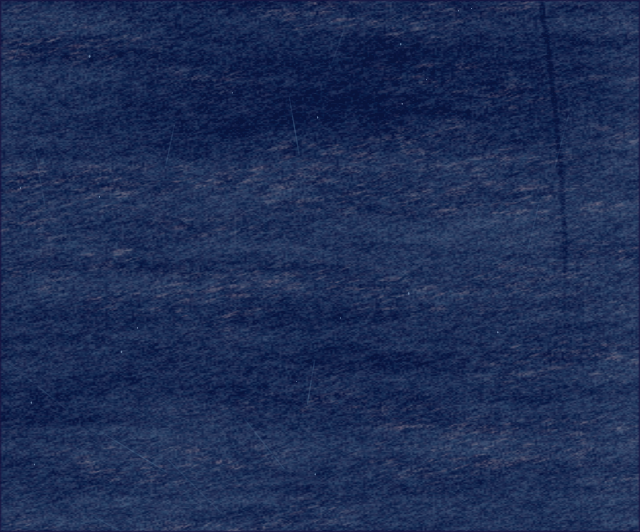
Write a Shadertoy shader that draws this texture.

```glsl
const vec3 NAVY = vec3(0.108, 0.176, 0.331);
const vec3 TONE_STEP = vec3(0.035, 0.038, 0.032);
const vec3 RUST = vec3(0.135, 0.080, 0.045);
const vec3 DUST = vec3(0.55, 0.66, 0.78);
const vec3 SCRATCH = vec3(0.33, 0.47, 0.60);
const vec3 RIM = vec3(0.09, 0.07, 0.25);
const vec3 DEEPEST = vec3(0.030, 0.080, 0.235);

float hash(vec2 p) {
    vec3 q = fract(vec3(p.xyx) * 0.1031);
    q += dot(q, q.yzx + 33.33);
    return fract((q.x + q.y) * q.z);
}

vec2 hash2(vec2 p) {
    return vec2(hash(p), hash(p + 71.7));
}

// Smooth lattice noise in -1..1
float noise(vec2 p) {
    vec2 i = floor(p), f = fract(p);
    f = f * f * (3.0 - 2.0 * f);
    float low = mix(hash(i), hash(i + vec2(1, 0)), f.x);
    float high = mix(hash(i + vec2(0, 1)), hash(i + vec2(1, 1)), f.x);
    return 2.0 * mix(low, high, f.y) - 1.0;
}

// Cellular spots: one soft dot per cell, kept with the given chance
float spots(vec2 p, float radius, float chance) {
    vec2 cell = floor(p);
    float sum = 0.0;
    for (int y = -1; y <= 1; y++)
    for (int x = -1; x <= 1; x++) {
        vec2 id = cell + vec2(x, y);
        float size = radius * mix(0.4, 1.0, hash(id + 19.3));
        float d = length(p - id - hash2(id));
        float keep = step(hash(id + 43.1), chance);
        sum = max(sum, keep * (1.0 - smoothstep(size * 0.2, size, d)));
    }
    return sum;
}

vec2 tilt(vec2 p, float angle) {
    float c = cos(angle), s = sin(angle);
    return vec2(c * p.x + s * p.y, c * p.y - s * p.x);
}

float segment(vec2 p, vec2 a, vec2 b, float width) {
    vec2 ab = b - a;
    float h = clamp(dot(p - a, ab) / dot(ab, ab), 0.0, 1.0);
    return 1.0 - smoothstep(0.0, width, length(p - a - ab * h));
}

float glow(vec2 p, vec2 centre, vec2 size) {
    vec2 q = (p - centre) / size;
    return exp(-dot(q, q));
}

// Broad light and shade with horizontal streaks
float shading(vec2 p) {
    float t = 0.55 * noise(p * vec2(3.0, 5.0) + 4.0);
    t += 0.60 * noise(p * vec2(2.5, 38.0));
    t += 0.65 * noise(p * vec2(11.0, 52.0) + 7.0);
    t += 0.20 * sin(p.y * 47.0 + sin(p.x * 3.0)) + 0.12 * sin(p.y * 113.0);
    t -= 1.60 * glow(p, vec2(0.62, 0.83), vec2(0.45, 0.10));
    t -= 1.10 * glow(p, vec2(0.45, 0.40), vec2(0.70, 0.014));
    t -= 0.80 * glow(p, vec2(0.50, 0.29), vec2(0.55, 0.08));
    t += 1.00 * glow(p, vec2(0.85, 0.58), vec2(0.38, 0.14));
    t += 0.70 * glow(p, vec2(0.60, 0.12), vec2(0.55, 0.12));
    return t + 0.7 * smoothstep(1.05, 1.20, p.x);
}

float scratches(vec2 p) {
    float sum = 0.0;
    for (int i = 0; i < 13; i++) {
        vec2 id = vec2(i, 5.0);
        vec2 start = hash2(id) * vec2(1.2, 1.0);
        float lean = mix(-0.35, 0.35, hash(id + 8.0));
        lean += step(0.8, hash(id + 31.0));
        float len = mix(0.03, 0.16, hash(id + 14.0));
        vec2 end = start + len * vec2(sin(lean), -cos(lean));
        sum += segment(p, start, end, 0.0025) * mix(0.3, 0.8, hash(id + 23.0));
    }
    return min(sum, 1.0) * (0.65 + 0.35 * noise(p * 90.0));
}

// Dark curved fold near the right side, fading out downwards
float crease(vec2 p) {
    float rise = max(p.y - 0.4, 0.0) / 0.6;
    float x = 1.063 - 0.047 * rise * rise + 0.002 * noise(vec2(p.y * 30.0, 2.0));
    float band = 1.0 - smoothstep(0.001, 0.008, abs(p.x - x));
    return band * smoothstep(0.36, 0.55, p.y);
}

void mainImage(out vec4 fragColor, in vec2 fragCoord) {
    vec2 p = fragCoord / iResolution.y;
    float aspect = iResolution.x / iResolution.y;

    // Woven grain and slanted fibres
    float grain = noise(p * vec2(260.0, 370.0));
    float fibre = noise(tilt(p, 0.20) * vec2(50.0, 210.0));
    float strand = noise(tilt(p, 0.32) * vec2(95.0, 300.0) + 50.0);
    float tone = shading(p) + 1.65 * grain + 0.85 * fibre + 0.85 * strand;
    vec3 color = NAVY + TONE_STEP * tone;
    color.r += 0.022 * noise(p * vec2(150.0, 290.0) + 90.0);

    // Rusty worn flecks gathered in rows, frayed by the fibres
    float rows = smoothstep(-0.4, 0.6, noise(p * vec2(5.0, 21.0) + 12.0));
    float fleck = spots(tilt(p, 0.12) * vec2(21.0, 105.0), 0.85, 0.35);
    fleck = max(fleck, 0.8 * spots(tilt(p, 0.28) * vec2(38.0, 170.0), 0.8, 0.25));
    color += RUST * fleck * rows * (0.6 + 0.5 * strand + 0.3 * grain);

    // Fold, scratches and dust
    color -= TONE_STEP * 1.9 * crease(p);
    color = mix(color, SCRATCH, 0.6 * scratches(p));
    color = mix(color, DUST, 0.7 * spots(p * vec2(15.0, 11.0), 0.045, 0.10));

    // Thin violet rim
    vec2 border = min(p, vec2(aspect, 1.0) - p);
    float rim = 1.0 - smoothstep(0.001, 0.004, min(border.x, border.y));
    color = mix(color, RIM, 0.7 * rim);

    fragColor = vec4(max(color, DEEPEST), 1.0);
}
```
